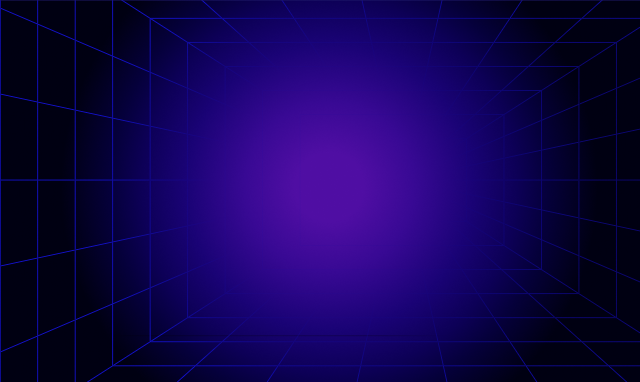
Reproduce this background procedurally as a Shadertoy shader.

```glsl
const vec2 DESIGN = vec2(1.67, 1.0);
const vec2 VANISHING = vec2(1.049, 0.5287);
const vec2 GLOW_CENTER = vec2(0.859, 0.511);
const vec2 CELL = vec2(0.0978, 0.0630);
const float HALF_WIDTH = 0.0011;

float stroke(float dist, float halfWidth, float pixel) {
    return clamp((halfWidth - dist) / pixel + 0.5, 0.0, 1.0);
}

// Distance to the nearest integer
float nearest(float t) {
    return abs(fract(t + 0.5) - 0.5);
}

float ramp(float a, float b, float x) {
    return clamp((x - a) / (b - a), 0.0, 1.0);
}

float hash(vec2 p) {
    vec3 h = fract(vec3(p.xyx) * 0.1031);
    h += dot(h, h.yzx + 33.33);
    return fract((h.x + h.y) * h.z);
}

vec3 glowColor(float r) {
    vec3 c = vec3(0.31, 0.055, 0.64);
    c = mix(c, vec3(0.22, 0.035, 0.58), ramp(0.09, 0.22, r));
    c = mix(c, vec3(0.10, 0.010, 0.46), ramp(0.22, 0.375, r));
    c = mix(c, vec3(0.05, 0.000, 0.34), ramp(0.375, 0.49, r));
    c = mix(c, vec3(0.02, 0.000, 0.23), ramp(0.49, 0.57, r));
    return mix(c, vec3(0.00, 0.000, 0.07), ramp(0.57, 0.70, r));
}

// Nested frames receding to the vanishing point
float frameDistance(vec2 q) {
    float size = q.x > q.y ? CELL.x : CELL.y;
    return nearest(max(q.x, q.y) - 5.72) * size;
}

// Rays: six divisions on the side walls, seven on floor and ceiling
float rayDistance(vec2 d, vec2 q) {
    vec2 slant = abs(d) / max(length(d), 0.0001);
    if (q.x > q.y) {
        float spacing = q.x * CELL.y / 3.0;
        return nearest(d.y / spacing) * spacing * slant.x;
    }
    float spacing = max(q.y, 0.0001) * CELL.x / 3.5;
    return nearest(d.x / spacing + 0.5) * spacing * slant.y;
}

float lineStrength(vec2 p) {
    float side = mix(1.0, 0.35, smoothstep(0.1, 1.2, p.x));
    return min(1.0, side + 0.3 * smoothstep(0.3, 0.5, abs(p.y - 0.5)));
}

void mainImage(out vec4 fragColor, in vec2 fragCoord) {
    vec2 p = fragCoord / iResolution.xy * DESIGN;
    float pixel = 1.0 / iResolution.y;
    vec2 d = p - VANISHING;
    vec2 q = abs(d) / CELL;
    float radius = length(p - GLOW_CENTER);

    // Radial glow
    vec3 color = glowColor(radius);

    // Faint seam across the floor
    float seamSpan = smoothstep(0.25, 0.4, p.x) * (1.0 - smoothstep(0.95, 1.2, p.x));
    color *= 1.0 - 0.3 * seamSpan * stroke(abs(p.y - 0.121), HALF_WIDTH, pixel);

    // Perspective grid fading into the glow
    float fade = smoothstep(0.27, 0.64, radius);
    float frameFade = max(fade, 0.1 * step(2.6, max(q.x, q.y)));
    float frames = stroke(frameDistance(q), HALF_WIDTH, pixel) * frameFade;
    float rays = stroke(rayDistance(d, q), HALF_WIDTH, pixel) * fade;
    vec3 lineColor = mix(vec3(0.05, 0.01, 0.42), vec3(0.08, 0.07, 0.84), lineStrength(p));
    float gridAlpha = max(frames, rays) * mix(0.7, 1.0, lineStrength(p));
    color = mix(color, lineColor, gridAlpha);

    // Thin top border
    float border = stroke(abs(p.y - 0.999), HALF_WIDTH, pixel);
    color = mix(color, vec3(0.12, 0.10, 0.42), 0.6 * border);

    // Dither against banding
    color += (hash(fragCoord) - 0.5) / 255.0;
    fragColor = vec4(clamp(color, 0.0, 1.0), 1.0);
}
```
